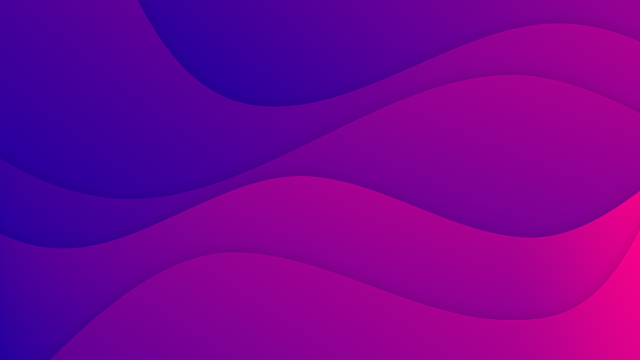
Give the GLSL for this background, as a Shadertoy shader.

```glsl
const vec3 BLUE = vec3(0.15, 0.0, 0.62);
const vec3 PINK = vec3(1.0, 0.005, 0.535);

// Knot = (x, height, slope); cubic Hermite piece between two knots
float hermite(float x, vec3 a, vec3 b) {
    float span = b.x - a.x;
    float t = (x - a.x) / span;
    float s = 1.0 - t;
    float ease = t * t * (3.0 - 2.0 * t);
    return mix(a.y, b.y, ease) + span * t * s * (a.z * s - b.z * t);
}

float waveHeight(float x, vec3 knots[5]) {
    float y = hermite(x, knots[0], knots[1]);
    for (int i = 1; i < 4; i++) {
        if (x > knots[i].x) y = hermite(x, knots[i], knots[i + 1]);
    }
    return y;
}

// Signed distance to the wave in canvas heights, positive above it
float waveDistance(vec2 p, vec3 knots[5], float aspect) {
    float e = 0.002;
    float y = waveHeight(p.x, knots);
    float slope = (waveHeight(p.x + e, knots) - waveHeight(p.x - e, knots)) / (2.0 * e);
    return (p.y - y) / length(vec2(1.0, slope / aspect));
}

// Corner heats: bottom left, bottom right, top left, top right
vec3 sheet(vec2 p, vec4 corners, float bend, float glow) {
    vec2 ends = mix(corners.xz, corners.yw, pow(max(p.x, 0.0), bend));
    float heat = mix(ends.x, ends.y, p.y) + glow * smoothstep(0.78, 1.02, p.x);
    return mix(BLUE, PINK, clamp((heat - 0.15) / 0.85, 0.0, 1.0));
}

// Lay a sheet below the wave, with a soft shadow above and a thin bright rim
vec3 layOver(vec3 below, vec3 top, float d, float pixel) {
    float shadow = 0.1 * exp(-max(d, 0.0) / 0.014);
    float rim = 0.05 * exp(-max(-d, 0.0) / 0.003);
    float cover = smoothstep(0.75 * pixel, -0.75 * pixel, d);
    return mix(below * (1.0 - shadow), top * (1.0 + rim), cover);
}

void mainImage(out vec4 fragColor, in vec2 fragCoord) {
    vec2 p = fragCoord / iResolution.xy;
    float aspect = iResolution.x / iResolution.y;
    float pixel = 1.0 / iResolution.y;

    // Wave outlines, from the top down
    vec3 crest[5] = vec3[5](vec3(0.0, 1.746, -3.47), vec3(0.215, 1.0, -3.47),
        vec3(0.43, 0.704, 0.0), vec3(0.872, 0.935, 0.0), vec3(1.0, 0.884, -0.78));
    vec3 swell[5] = vec3[5](vec3(0.0, 0.56, -1.1), vec3(0.205, 0.447, 0.0),
        vec3(0.5025, 0.62, 0.87), vec3(0.8, 0.792, 0.0), vec3(1.0, 0.685, -0.9));
    vec3 ribbon[5] = vec3[5](vec3(0.0, 0.352, -0.9), vec3(0.1, 0.31, 0.0),
        vec3(0.469, 0.511, 0.0), vec3(0.831, 0.34, 0.0), vec3(1.0, 0.47, 1.35));
    vec3 floorWave[5] = vec3[5](vec3(0.0, -0.139, 1.78), vec3(0.078, 0.0, 1.78),
        vec3(0.365, 0.299, 0.0), vec3(0.797, 0.111, 0.0), vec3(1.0, 0.363, 3.56));

    // Sheets, from back to front
    vec3 color = sheet(p, vec4(-0.32, 0.3, 0.08, 0.6), 1.0, 0.0);
    color = layOver(color, sheet(p, vec4(0.0, 0.32, 0.28, 0.72), 1.0, 0.0),
        waveDistance(p, crest, aspect), pixel);
    color = layOver(color, sheet(p, vec4(0.0, 0.38, 0.4, 0.78), 0.7, 0.0),
        waveDistance(p, swell, aspect), pixel);
    color = layOver(color, sheet(p, vec4(0.12, 0.58, 0.55, 1.02), 0.6, 0.17),
        waveDistance(p, ribbon, aspect), pixel);
    color = layOver(color, sheet(p, vec4(0.34, 0.74, 0.69, 1.05), 1.0, 0.13),
        waveDistance(p, floorWave, aspect), pixel);

    fragColor = vec4(color, 1.0);
}
```
